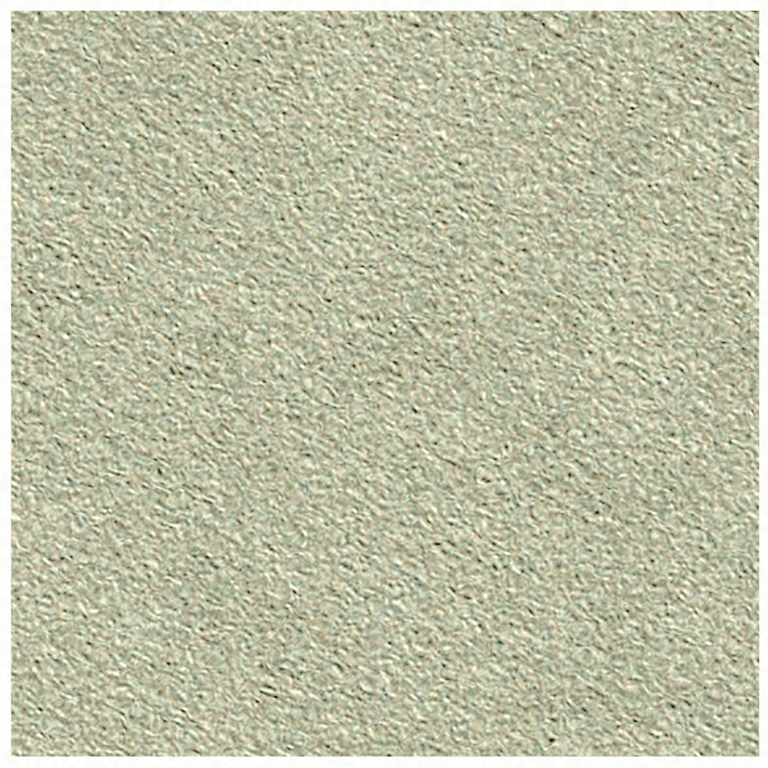
This texture is drawn by a Shadertoy shader. Its source:

```glsl
const vec3 SAGE = vec3(0.731, 0.738, 0.630);
const vec3 PAPER = vec3(0.992, 0.992, 0.976);
const vec3 WARM_SHIFT = vec3(0.075, -0.015, -0.015);
const vec3 BLUE_SHIFT = vec3(-0.01, 0.0, 0.05);

float hash(vec2 cell, float seed) {
    uvec2 q = uvec2(ivec2(cell) + 4096);
    uint h = q.x * 1597334677u ^ q.y * 3812015801u ^ uint(seed) * 2798796415u;
    h = (h ^ (h >> 16)) * 2246822519u;
    h = (h ^ (h >> 13)) * 3266489917u;
    h ^= h >> 16;
    return float(h >> 8) / 16777216.0;
}

// Smooth value noise, centred on zero
float noise(vec2 p, float seed) {
    vec2 cell = floor(p);
    vec2 f = fract(p);
    f = f * f * (3.0 - 2.0 * f);
    float low = mix(hash(cell, seed), hash(cell + vec2(1, 0), seed), f.x);
    float high = mix(hash(cell + vec2(0, 1), seed), hash(cell + vec2(1, 1), seed), f.x);
    return mix(low, high, f.y) - 0.5;
}

// Rotates the canvas so that x runs along the given angle
vec2 turn(vec2 uv, float angle) {
    vec2 along = vec2(cos(angle), sin(angle));
    return vec2(dot(uv, along), dot(uv, vec2(-along.y, along.x)));
}

// Noise stretched along a direction; size is (length, width) of a fibre
float fibres(vec2 uv, float angle, vec2 size, float seed) {
    return noise(turn(uv, angle) / size, seed);
}

// Fibres lit from above: a light flank beside a dark one
float relief(vec2 uv, float angle, vec2 size, float depth, float seed) {
    vec2 p = turn(uv, angle);
    return noise(p / size, seed) - noise((p + vec2(0.0, depth)) / size, seed);
}

// Coverage of a rectangle with soft edges
float panel(vec2 uv, vec2 lower, vec2 upper, float blur) {
    vec2 inside = min(uv - lower, upper - uv);
    return smoothstep(-blur, blur, min(inside.x, inside.y));
}

vec3 weave(vec2 uv) {
    // Gentle waver that breaks up straight rows
    vec2 waver = vec2(noise(uv / 0.017, 11.0), noise(uv / 0.017, 12.0));
    vec2 p = uv + 0.007 * waver;

    // Slanted raised threads, crossed by short ones and fine grain
    float tone = 0.27 * relief(p, -0.50, vec2(0.0084, 0.0046), 0.0038, 1.0);
    tone += 0.17 * relief(p, -0.85, vec2(0.0060, 0.0044), 0.0036, 2.0);
    tone += 0.17 * fibres(p, 0.60, vec2(0.0058, 0.0034), 3.0);
    tone += 0.15 * noise(uv / 0.0034, 4.0);
    tone += 0.035 * noise(uv / 0.09, 5.0);

    // Deepest gaps turn nearly black
    tone -= 0.22 * smoothstep(0.17, 0.36, -tone);

    // Small shifts of hue from thread to thread
    vec3 tint = WARM_SHIFT * noise(uv / 0.0060, 8.0);
    tint += BLUE_SHIFT * noise(uv / 0.0065, 9.0);
    return SAGE + tone + tint;
}

void mainImage(out vec4 fragColor, in vec2 fragCoord) {
    vec2 uv = fragCoord / iResolution.xy;
    float blur = max(0.0012, 0.7 / iResolution.y);

    // Pale margin with a trace of grain
    vec3 margin = PAPER + 0.025 * noise(uv / 0.006, 10.0);
    float cover = panel(uv, vec2(0.0145, 0.0150), vec2(0.9885, 0.9860), blur);

    vec3 color = mix(margin, weave(uv), cover);
    fragColor = vec4(clamp(color, 0.0, 1.0), 1.0);
}
```
